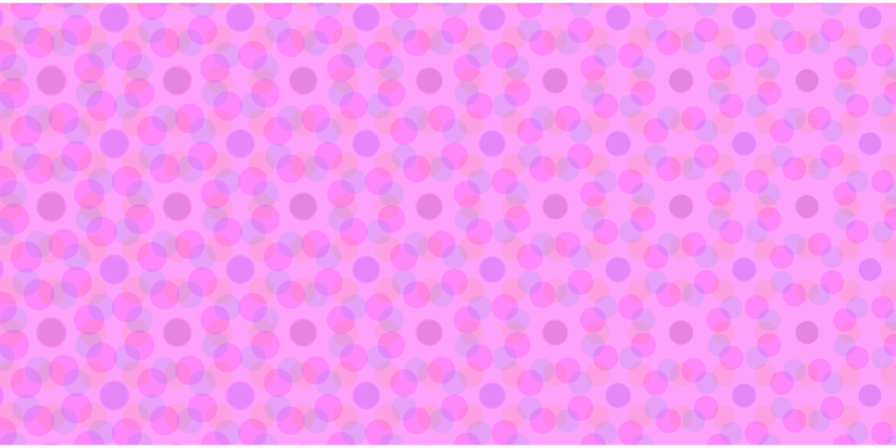
Write a WebGL 2 fragment shader that draws this pattern.

```glsl
#version 300 es
precision highp float;

uniform vec2 u_resolution;
out vec4 outColor;

// Lengths are fractions of the canvas height
#define ANCHOR vec2(0.1146, 0.820)
#define PITCH 0.0889
#define YELLOW_PITCH 0.09375
#define SCREEN_SLOPE (1.0 / 3.0)
#define MAGENTA_RADII vec2(0.0350, 0.0255)
#define CYAN_RADII vec2(0.0308, 0.0240)
#define YELLOW_RADII vec2(0.0315, 0.0240)
#define MARGIN 0.0065
#define SOFTNESS 0.0024

const vec3 PAPER = vec3(1.0, 0.985, 1.0);
const vec3 BASE = vec3(0.995, 0.632, 0.982);
const vec3 MAGENTA_INK = vec3(1.0, 0.845, 0.998);
const vec3 CYAN_INK = vec3(0.912, 0.985, 0.992);
const vec3 YELLOW_INK = vec3(1.0, 0.978, 0.905);

// Coverage of a rotated dot screen; radii shrink from left to right
float dotScreen(vec2 p, float slope, float pitch, vec2 radii, float aspect) {
    vec2 axis = normalize(vec2(1.0, slope));
    mat2 turn = mat2(axis.x, axis.y, -axis.y, axis.x);
    vec2 cell = (p - ANCHOR) * turn / pitch;
    vec2 center = turn * round(cell) * pitch + ANCHOR;
    float radius = mix(radii.x, radii.y, clamp(center.x / aspect, 0.0, 1.0));
    float d = distance(p, center) - radius;
    return 1.0 - smoothstep(-SOFTNESS, SOFTNESS, d);
}

void main() {
    vec2 p = gl_FragCoord.xy / u_resolution.y;
    float aspect = u_resolution.x / u_resolution.y;

    // Three screens, with mirrored angles for magenta and cyan
    float magenta = dotScreen(p, SCREEN_SLOPE, PITCH, MAGENTA_RADII, aspect);
    float cyan = dotScreen(p, -SCREEN_SLOPE, PITCH, CYAN_RADII, aspect);
    float yellow = dotScreen(p, 0.0, YELLOW_PITCH, YELLOW_RADII, aspect);

    // Translucent inks multiply where they overlap
    vec3 color = BASE;
    color *= mix(vec3(1.0), YELLOW_INK, yellow);
    color *= mix(vec3(1.0), CYAN_INK, cyan);
    color *= mix(vec3(1.0), MAGENTA_INK, magenta);

    // Pale strips along the top and bottom
    float edge = min(p.y, 1.0 - p.y);
    color = mix(PAPER, color, smoothstep(-SOFTNESS, SOFTNESS, edge - MARGIN));

    outColor = vec4(color, 1.0);
}
```
